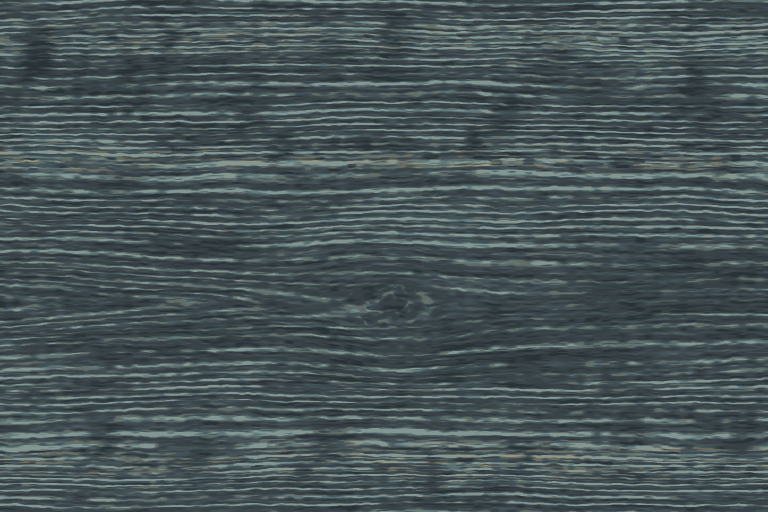
Reproduce this texture procedurally as a WebGL 2 fragment shader.

```glsl
#version 300 es
precision highp float;
// Dark teal brushed wood: pale broken grain lines, a small knot and ray flecks.
uniform vec2 u_resolution;
out vec4 fragColor;

const vec2 KNOT = vec2(0.76, 0.405);
const vec3 DEEP = vec3(0.155, 0.195, 0.215);
const vec3 SLATE = vec3(0.22, 0.26, 0.28);
const vec3 TEAL = vec3(0.27, 0.33, 0.35);
const vec3 MIST = vec3(0.37, 0.47, 0.48);
const vec3 PALE = vec3(0.51, 0.59, 0.575);
const vec3 WARM = vec3(0.385, 0.42, 0.395);

float hash(vec2 p) {
  vec3 q = fract(vec3(p.xyx) * 0.1031);
  q += dot(q, q.yzx + 33.33);
  return fract((q.x + q.y) * q.z);
}

float noise(vec2 p) {
  vec2 i = floor(p), f = fract(p);
  f = f * f * (3.0 - 2.0 * f);
  return mix(mix(hash(i), hash(i + vec2(1, 0)), f.x),
             mix(hash(i + vec2(0, 1)), hash(i + vec2(1, 1)), f.x), f.y);
}

float bell(float x, float width) {
  return exp(-x * x / (width * width));
}

// Slow vertical wander of the grain
float wander(vec2 p) {
  return 0.004 * sin(p.x * 5.0 + p.y * 9.0) + 0.0015 * sin(p.x * 13.0 - p.y * 31.0)
       + 0.0045 * (noise(p * vec2(9.0, 24.0)) - 0.5)
       + 0.0024 * (noise(p * vec2(34.0, 60.0)) - 0.5)
       + 0.0016 * (noise(p * vec2(95.0, 130.0)) - 0.5);
}

// Signed height across the grain, parting around the knot
float grainHeight(vec2 p) {
  vec2 d = p - KNOT;
  return d.y * (1.0 - 0.55 * bell(d.x, 0.15) * bell(d.y, 0.1)) + wander(p);
}

// Ring count: nested tongues left of the knot, tighter rings near the edges
float ringPhase(vec2 p, float v) {
  float s = sqrt(v * v + 0.00012);
  s += 0.09 * min(p.x - KNOT.x, 0.0) * bell(s, 0.1);
  return 42.0 * s + 30.0 * s * s + 0.6 * sin(s * 37.0);
}

// Thin pale lines with random width, strength and gaps
float grainLines(float phase, float x, float lane, float halfWidth) {
  float id = floor(phase), f = phase - id, aa = fwidth(phase);
  float w = halfWidth * (0.6 + 0.8 * hash(vec2(id, 3.0))) + 0.5 * aa;
  float c = 0.5 + 0.24 * (hash(vec2(id, 8.0)) - 0.5);
  float body = 1.0 - smoothstep(0.0, w, abs(f - c));
  float gaps = noise(vec2(x * 5.0 + id * 17.0, lane + id * 3.7));
  float nicks = noise(vec2(x * 38.0 + id * 9.0, lane + id * 5.3));
  return body * smoothstep(0.12, 0.65, gaps * 0.7 + nicks * 0.35);
}

// Curved dark smudges crossing the grain in the outer zones
float rayFlecks(vec2 p, float v) {
  float sum = 0.0;
  for (int i = 0; i < 21; i++) {
    float n = float(i);
    float a = hash(vec2(n, 1.0)), b = hash(vec2(n, 2.0)), c = hash(vec2(n, 5.0));
    bool low = i % 3 == 2;
    vec2 q = p - vec2(1.5 * (n + a) / 21.0, low ? 0.02 + 0.13 * b : 0.66 + 0.26 * b);
    q.x -= (c - 0.2) * 0.9 * q.y - 5.0 * q.y * q.y;
    q.x += 0.035 * (noise(vec2(p.x * 12.0, v * 75.0)) - 0.5);
    sum += (0.4 + 0.5 * a) * bell(q.x, 0.016 + 0.03 * c) * bell(q.y, 0.03 + 0.04 * b);
  }
  return min(sum, 1.0);
}

// Thin ragged scratches around the knot
float knotMarks(vec2 d) {
  d += 0.018 * (vec2(noise(d * 50.0 + 7.0), noise(d * 50.0 + 31.0)) - 0.5);
  float r = length(d / vec2(0.08, 0.035));
  float grit = noise(d * vec2(90.0, 190.0) + 4.0);
  float rim = bell(r - 1.0, 0.11) * smoothstep(0.3, 0.8, grit + 2.5 * d.x);
  float core = bell(r - 0.5, 0.12) * smoothstep(0.4, 0.75, grit);
  return 0.38 * rim + 0.4 * core;
}

vec3 woodColor(float t) {
  vec3 c = mix(DEEP, SLATE, smoothstep(0.0, 0.25, t));
  c = mix(c, TEAL, smoothstep(0.25, 0.5, t));
  c = mix(c, MIST, smoothstep(0.5, 0.75, t));
  return mix(c, PALE, smoothstep(0.75, 1.0, t));
}

void main() {
  vec2 p = gl_FragCoord.xy / u_resolution.y;
  vec2 d = p - KNOT;
  float v = grainHeight(p), phase = ringPhase(p, v);
  float lane = 8.0 * smoothstep(-0.05, 0.05, v);
  float outer = smoothstep(0.02, 0.22, abs(v));
  float band = 0.7 * bell(p.y - 0.925, 0.035) + bell(p.y - 0.685, 0.025) + bell(p.y - 0.1, 0.035);
  band *= 0.5 + 0.6 * noise(p * vec2(3.0, 9.0));

  // Fine fibres, broad clouds and dark pores
  float fibre = noise(vec2(p.x * 9.0, v * 210.0));
  float fine = noise(vec2(p.x * 60.0, v * 340.0 + 50.0));
  float cloud = noise(p * vec2(3.0, 7.0) + 11.0);
  float pores = smoothstep(0.66, 0.84, noise(vec2(p.x * 32.0, v * 190.0 + 90.0)));
  float tone = 0.25 + 0.32 * (fibre - 0.5) + 0.3 * (fine - 0.5) + 0.16 * (cloud - 0.5) + 0.17 * band;

  // Pale lines, giving way to finer ones inside the light bands
  float flecks = rayFlecks(p, v);
  float lines = grainLines(phase, p.x, lane, 0.24) * mix(0.52, 0.84, outer) * (1.0 - 0.35 * band);
  lines += grainLines(phase * 2.1 + 40.0, p.x * 1.4, lane, 0.28) * (0.14 + 0.34 * band);
  float knot = bell(length(d / vec2(0.085, 0.04)), 1.0);
  tone += lines * (1.0 - 0.7 * flecks) * (1.0 - 0.7 * knot) * (0.7 + 0.6 * fine);
  tone += knotMarks(d) - 0.05 * knot - 0.2 * flecks - pores * (0.12 + 0.25 * band);

  // Greyed line edges and faint ochre fibres
  vec3 color = woodColor(clamp(tone, 0.0, 1.0));
  float edge = smoothstep(0.48, 0.6, tone) * (1.0 - smoothstep(0.74, 0.9, tone));
  color = mix(color, WARM, 0.92 * edge * smoothstep(0.42, 0.56, fine));
  float ochre = smoothstep(0.6, 0.8, noise(vec2(p.x * 20.0, v * 230.0 + 20.0)));
  color += vec3(0.06, 0.0, -0.05) * ochre * band * smoothstep(0.3, 0.6, tone);
  fragColor = vec4(color, 1.0);
}
```
